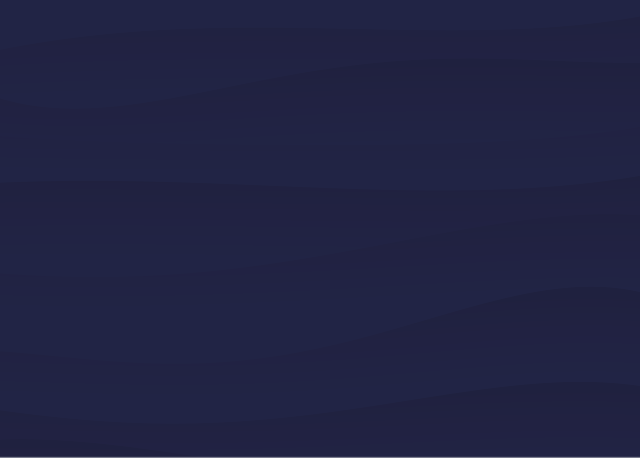
This background is drawn by a WebGL 1 fragment shader. Its source:

```glsl
precision highp float;
// Night-blue backdrop of stacked, gently rolling layers above a thin pale rim.
// Each layer is a smooth curve through five evenly spaced heights; below it
// the colour fades from a dark crest through violet to a lighter blue.

#define CREST_COLOR vec3(0.122, 0.130, 0.246)
#define VIOLET_COLOR vec3(0.131, 0.134, 0.261)
#define BASE_COLOR vec3(0.129, 0.141, 0.269)
#define RIM_COLOR vec3(0.48, 0.485, 0.555)
#define RIM_HEIGHT 0.00273  // pale rim along the bottom, in canvas heights
#define FADE_LENGTH 0.19    // depth of a layer's fade, in canvas heights
#define LEVELING 0.7        // 0: fade follows the curve, 1: fade is level
#define EDGE_PIXELS 0.5     // half width of a smoothed edge

uniform vec2 u_resolution;

// Coverage of the area below an edge
float coverBelow(float y, float edge) {
  float soft = EDGE_PIXELS / u_resolution.y;
  return smoothstep(-soft, soft, edge - y);
}

// Quartic through heights a.x, a.y, a.z, a.w, last at x = 0, 1/4, ... 1
float curveHeight(float x, vec4 a, float last) {
  float u = 4.0 * x;
  float u1 = u - 1.0, u2 = u - 2.0, u3 = u - 3.0, u4 = u - 4.0;
  return a.x * u1 * u2 * u3 * u4 / 24.0
       - a.y * u * u2 * u3 * u4 / 6.0
       + a.z * u * u1 * u3 * u4 / 4.0
       - a.w * u * u1 * u2 * u4 / 6.0
       + last * u * u1 * u2 * u3 / 24.0;
}

// Dark crest to violet to base blue
vec3 layerColor(float t) {
  vec3 upper = mix(CREST_COLOR, VIOLET_COLOR, clamp(t / 0.55, 0.0, 1.0));
  return mix(upper, BASE_COLOR, smoothstep(0.45, 1.0, t));
}

// Paint everything below the curve; fadeStart softens the crest
vec3 addLayer(vec3 below, vec2 p, vec4 heights, float last, float fadeStart) {
  float edge = curveHeight(p.x, heights, last);
  float top = max(max(max(heights.x, heights.y), max(heights.z, heights.w)), last);
  float depth = mix(edge, top, LEVELING) - p.y;
  vec3 layer = layerColor(fadeStart + depth / FADE_LENGTH);
  return mix(below, layer, coverBelow(p.y, edge));
}

void main() {
  vec2 p = gl_FragCoord.xy / u_resolution;
  vec3 color = BASE_COLOR;

  // Layers from back (top) to front (bottom)
  color = addLayer(color, p, vec4(0.891, 0.934, 0.938, 0.934), 0.964, 0.15);
  color = addLayer(color, p, vec4(0.785, 0.781, 0.847, 0.872), 0.863, 0.0);
  color = addLayer(color, p, vec4(0.703, 0.687, 0.683, 0.689), 0.723, 0.5);
  color = addLayer(color, p, vec4(0.601, 0.603, 0.590, 0.585), 0.616, 0.05);
  color = addLayer(color, p, vec4(0.403, 0.399, 0.441, 0.505), 0.530, 0.1);
  color = addLayer(color, p, vec4(0.233, 0.206, 0.240, 0.335), 0.362, 0.0);
  color = addLayer(color, p, vec4(0.104, 0.075, 0.097, 0.149), 0.157, 0.0);
  color = addLayer(color, p, vec4(0.040, 0.015, -0.038, -0.075), -0.093, 0.0);

  // Pale rim along the bottom
  color = mix(color, RIM_COLOR, coverBelow(p.y, RIM_HEIGHT));

  gl_FragColor = vec4(color, 1.0);
}
```
